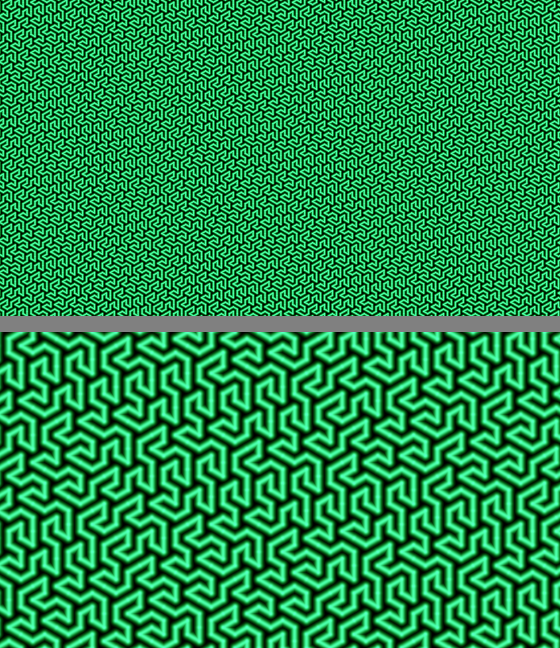
Top, the full canvas; bottom, a detail of the centre.
A Shadertoy shader for this pattern:

```glsl
// A glowing green flowsnake (Gosper curve) that fills the canvas on a hexagonal grid.

#define CELLS_HIGH 69.0            // grid steps per canvas height
#define LEVELS 6                   // depth of the nested sevenfold cells
#define GLOW_RADIUS 0.295          // softness of the line, in grid steps
#define GLOW_PEAK 1.05             // brightness on the line
#define GLOW_CUT 0.05              // darkening of the gaps
#define JOINT_SHARPNESS 8.0        // lower values brighten the bends
#define VIEW_SHIFT vec2(9.0, 23.0) // part of the curve in view
#define TINT vec3(0.29, 1.0, 0.66)
#define TINT_GAMMA vec3(2.2, 1.0, 1.9)

const float SQRT3 = 1.7320508;

// Offset of a child cell from its parent's centre, by residue mod 7.
const ivec2 CHILD_OFFSET[7] = ivec2[7](
    ivec2(0, 0), ivec2(1, 0), ivec2(0, 1), ivec2(1, 1),
    ivec2(-1, -1), ivec2(0, -1), ivec2(-1, 0));

// Third-turns of each child's edge relative to its parent's edge.
const int CHILD_TURN[7] = int[7](0, 2, 0, 1, 0, 0, 2);

// Multiplier mod 7 that undoes 0, 1 or 2 third-turns.
const int UNTURN[3] = int[3](1, 4, 2);

// Which of the three triangle edges the curve takes in this cell.
int curveEdge(ivec2 cell) {
    int digits[LEVELS];
    // Climb: split the cell address into base-seven digits.
    for (int i = 0; i < LEVELS; i++) {
        int digit = ((cell.x + 2 * cell.y) % 7 + 7) % 7;
        digits[i] = digit;
        cell -= CHILD_OFFSET[digit];
        cell = ivec2(3 * cell.x - cell.y, cell.x + 2 * cell.y) / 7;
    }
    // Descend: turn the edge according to each digit.
    int edge = 0;
    for (int i = LEVELS - 1; i >= 0; i--) {
        int relative = (digits[i] * UNTURN[edge]) % 7;
        edge = (edge + CHILD_TURN[relative]) % 3;
    }
    return edge;
}

vec2 rotate(vec2 p, float angle) {
    float c = cos(angle), s = sin(angle);
    return vec2(c * p.x - s * p.y, s * p.x + c * p.y);
}

// Distance to one unit edge of the triangle centred on the origin.
float edgeDistance(vec2 p, int edge) {
    p = rotate(p, -radians(120.0) * float(edge));
    return length(vec2(max(abs(p.x) - 0.5, 0.0), p.y - 0.5 / SQRT3));
}

// Glow of the edges around the point, blended so that bends round off.
float curveGlow(vec2 p) {
    ivec2 base = ivec2(round(vec2(p.x + p.y / SQRT3, 2.0 * p.y / SQRT3)));
    float sum = 0.0;
    for (int j = -1; j <= 1; j++) {
        for (int i = -1; i <= 1; i++) {
            ivec2 cell = base + ivec2(i, j);
            vec2 centre = vec2(float(cell.x) - 0.5 * float(cell.y),
                               0.5 * SQRT3 * float(cell.y));
            float d = edgeDistance(p - centre, curveEdge(cell)) / GLOW_RADIUS;
            sum += exp(-JOINT_SHARPNESS * d * d);
        }
    }
    return pow(sum, 1.0 / JOINT_SHARPNESS);
}

void mainImage(out vec4 fragColor, in vec2 fragCoord) {
    vec2 uv = (fragCoord - 0.5 * iResolution.xy) / iResolution.y * CELLS_HIGH;
    // A quarter turn makes one of the three line directions vertical.
    vec2 p = vec2(uv.y, -uv.x) + VIEW_SHIFT;

    float glow = max(GLOW_PEAK * curveGlow(p) - GLOW_CUT, 0.0);
    vec3 color = TINT * pow(vec3(glow), TINT_GAMMA);
    fragColor = vec4(clamp(color, 0.0, 1.0), 1.0);
}
```
